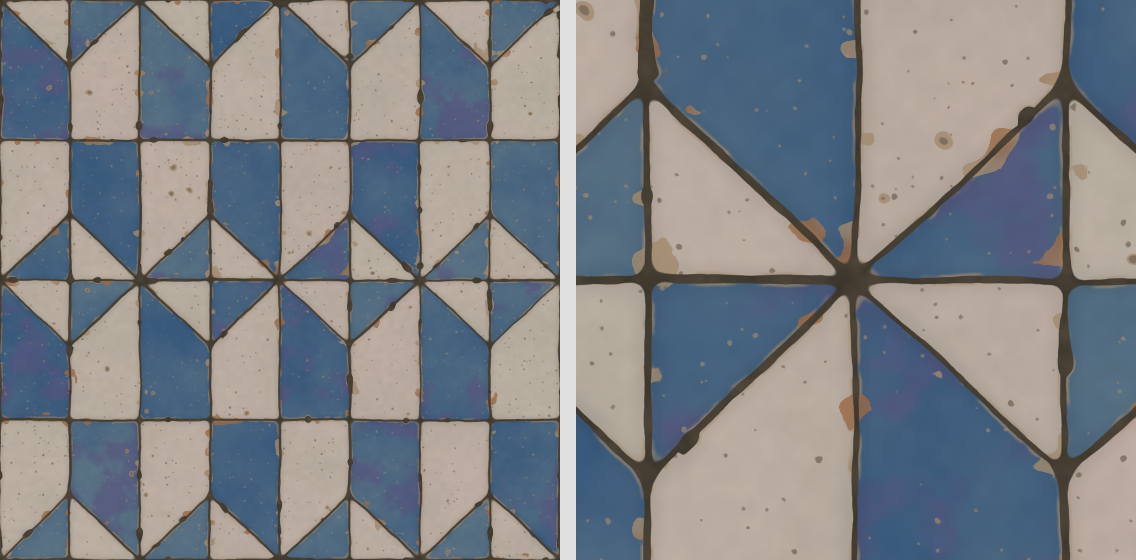
Left: the whole. Right: its middle third, enlarged.
Give the GLSL for this pattern, as a WebGL 1 fragment shader.

```glsl
precision highp float;
// Worn glazed tiles: blue and cream strips, cut diagonally so that triangles meet in stars.

uniform vec2 u_resolution;

// Layout, in units of one strip width
const float COLUMNS = 8.0;
const float ROWS = 4.0;
const float STRIP_LENGTH = 2.0;
const float CUT_SLOPE = 0.94;
const float GROUT_HALF = 0.010;
const float EDGE_JITTER = 0.011;
const float CORNER_ROUND = 0.075;
const float WOBBLE = 0.022;
const float CHIP_REACH = 0.075;

// Colours
const vec3 CREAM = vec3(0.715, 0.680, 0.625);
const vec3 ROSE = vec3(0.725, 0.660, 0.620);
const vec3 BLUE_DEEP = vec3(0.225, 0.350, 0.485);
const vec3 BLUE_PALE = vec3(0.345, 0.440, 0.510);
const vec3 VIOLET = vec3(0.340, 0.330, 0.490);
const vec3 GROUT = vec3(0.270, 0.240, 0.195);
const vec3 CLAY = vec3(0.630, 0.540, 0.430);
const vec3 RUST = vec3(0.600, 0.410, 0.270);
const vec3 PIT = vec3(0.400, 0.350, 0.300);

float hash(vec2 p) {
  vec3 q = fract(vec3(p.xyx) * 0.1031);
  q += dot(q, q.yzx + 33.33);
  return fract((q.x + q.y) * q.z);
}

// Value noise that wraps over the canvas
float noise(vec2 uv, float cells) {
  vec2 p = uv * cells;
  vec2 i = floor(p), f = fract(p);
  vec2 a = mod(i, cells), b = mod(i + 1.0, cells);
  f = f * f * (3.0 - 2.0 * f);
  return mix(mix(hash(a), hash(vec2(b.x, a.y)), f.x),
             mix(hash(vec2(a.x, b.y)), hash(b), f.x), f.y);
}

float fbm(vec2 uv, float cells) {
  float sum = 0.0, amp = 0.5;
  for (int i = 0; i < 4; i++) {
    sum += amp * noise(uv, cells);
    cells *= 2.0;
    amp *= 0.5;
  }
  return sum / 0.9375;
}

float smin(float a, float b, float k) {
  float h = max(k - abs(a - b), 0.0) / k;
  return min(a, b) - 0.25 * h * h * k;
}

// Scattered round flecks, at most one in each cell of a wrapping grid
float flecks(vec2 uv, float cells, float density, float radius) {
  vec2 p = uv * cells;
  vec2 id = mod(floor(p), cells) + cells;
  vec2 centre = 0.3 + 0.4 * vec2(hash(id + 17.0), hash(id + 41.0));
  float r = radius * mix(0.4, 1.0, hash(id + 73.0));
  float soft = cells / u_resolution.y;
  float dist = length(fract(p) - centre) + 0.12 * (noise(uv, cells * 5.0) - 0.5);
  return step(hash(id), density) * (1.0 - smoothstep(r - soft, r + soft, dist));
}

void main() {
  vec2 uv = gl_FragCoord.xy / u_resolution;
  float aa = COLUMNS / u_resolution.y;

  // Uneven hand-cut lines
  vec2 bend = vec2(fbm(uv, 16.0), fbm(uv + vec2(0.37, 0.61), 16.0)) - 0.5;
  vec2 p = uv * COLUMNS + WOBBLE * 2.0 * bend;

  // Strip coordinates: side runs from the star column, along from the star row
  vec2 grid = p / vec2(1.0, STRIP_LENGTH);
  vec2 id = mod(floor(grid), vec2(COLUMNS, ROWS));
  vec2 f = fract(grid);
  vec2 odd = mod(id, 2.0);
  float side = mix(f.x, 1.0 - f.x, odd.x);
  float along = STRIP_LENGTH * mix(f.y, 1.0 - f.y, odd.y);
  float cut = (along - CUT_SLOPE * side) / length(vec2(1.0, CUT_SLOPE));
  float corner = 1.0 - step(0.0, cut);
  float isBlue = mod(odd.x + odd.y + corner, 2.0);

  // Distance to the tile edges, each edge shifted a little
  vec2 tile = id + vec2(19.0 * corner, 7.0);
  vec4 shift = vec4(hash(tile + 3.0), hash(tile + 29.0), hash(tile + 53.0), hash(tile + 87.0));
  vec4 edges = mix(vec4(side, 1.0 - side, STRIP_LENGTH - along, cut),
                   vec4(1.0, 1.0 - side, along, -cut), corner);
  edges -= EDGE_JITTER * shift;
  float d = smin(smin(edges.x, edges.y, CORNER_ROUND), smin(edges.z, edges.w, CORNER_ROUND), CORNER_ROUND);
  float rough = fbm(uv, 96.0);
  float gap = GROUT_HALF + 0.012 * (rough - 0.5);
  gap += 0.035 * smoothstep(0.80, 0.97, noise(uv, 40.0));
  d -= gap;

  // Glaze: tone per tile, cloudy mottling, violet stains on some blues
  float cloud = fbm(uv, 12.0);
  float tone = hash(tile + 111.0);
  float stain = step(0.68, hash(tile + 151.0)) * smoothstep(0.50, 0.72, fbm(uv, 20.0));
  vec3 blue = mix(BLUE_DEEP, BLUE_PALE, clamp(tone * 0.75 + (cloud - 0.5) * 1.1 + 0.12, 0.0, 1.0));
  blue = mix(blue, VIOLET, 0.65 * stain);
  vec3 cream = mix(CREAM, ROSE, clamp(tone * 0.8 + cloud - 0.5, 0.0, 1.0));
  cream *= 1.0 + 0.07 * (cloud - 0.5);
  vec3 color = mix(cream, blue, isBlue);
  color *= 1.0 + 0.05 * (rough - 0.5);
  color *= mix(0.95, 1.0, smoothstep(0.0, 0.09, d));

  // Flecks and pitted spots
  vec3 fleckColor = mix(PIT, CLAY, isBlue);
  color = mix(color, fleckColor, 0.65 * flecks(uv, 72.0, 0.09, 0.13));
  color = mix(color, fleckColor, 0.55 * flecks(uv + 0.21, 130.0, 0.06, 0.16));
  color = mix(color, CLAY, 0.8 * flecks(uv + 0.43, 28.0, 0.025, 0.17));
  color = mix(color, PIT, 0.6 * flecks(uv + 0.43, 28.0, 0.025, 0.08));

  // Bare clay along worn rims and in chips
  float rim = (1.0 - smoothstep(0.004, 0.016 + aa, d)) * smoothstep(0.40, 0.65, fbm(uv, 48.0));
  color = mix(color, CLAY, rim * mix(0.45, 0.65, isBlue));
  float reach = CHIP_REACH * smoothstep(0.76, 0.96, noise(uv + 0.13, 56.0)) * (0.5 + rough);
  float chip = (1.0 - smoothstep(reach - aa, reach + aa, d)) * step(0.004, reach);
  color = mix(color, mix(CLAY, RUST, smoothstep(0.45, 0.7, noise(uv, 24.0))), 0.8 * chip);

  // Grout
  vec3 grout = GROUT * (0.8 + 0.4 * rough);
  color = mix(grout, color, smoothstep(-0.8 * aa, 0.8 * aa, d));
  gl_FragColor = vec4(color, 1.0);
}
```
